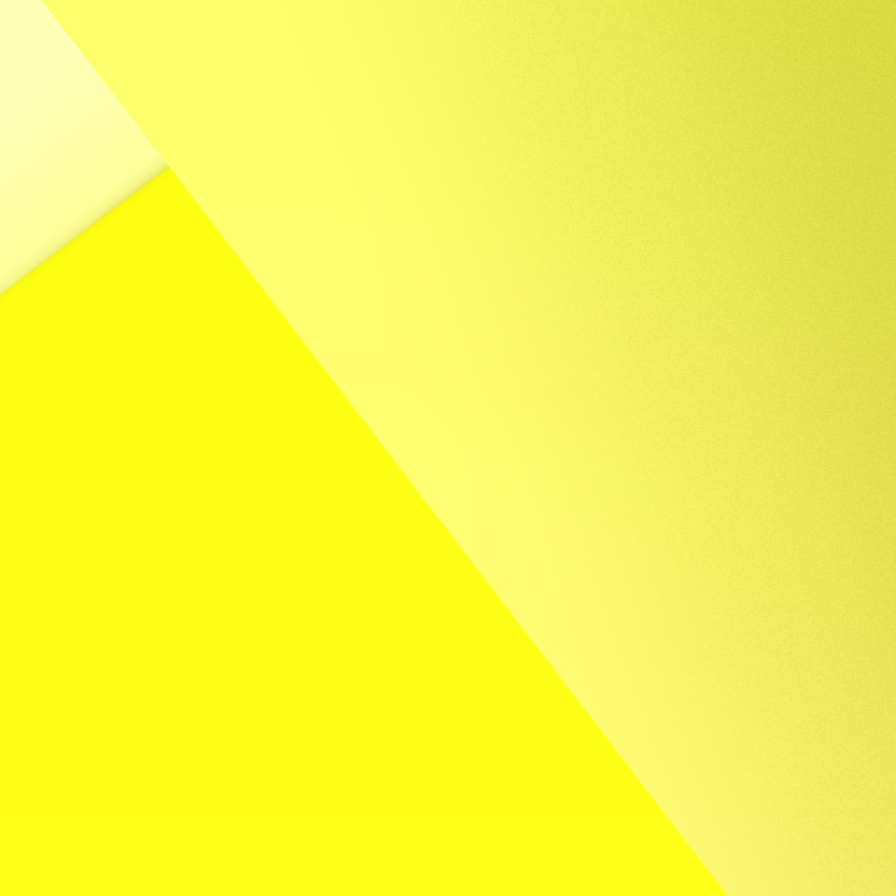
Give the GLSL for this background, as a Shadertoy shader.

```glsl
// Layered yellow paper sheets: a vivid lower sheet, a pale corner and a softly shaded grainy panel

float hash(vec2 p) {
    vec3 q = fract(vec3(p.xyx) * 0.1031);
    q += dot(q, q.yzx + 33.33);
    return fract((q.x + q.y) * q.z);
}

// Smooth coverage of the positive side of a signed distance
float cover(float d) {
    float pixel = 0.75 / min(iResolution.x, iResolution.y);
    return smoothstep(-pixel, pixel, d);
}

// Broad panel that falls from light yellow to olive on the right
vec3 shadedPanel(vec2 uv) {
    float slant = uv.x - 0.43 + 0.4 * (uv.y - 0.87);
    float shade = smoothstep(-0.12, 0.64, slant);
    vec3 light = mix(vec3(1.0, 0.985, 0.46), vec3(1.0, 1.0, 0.42), uv.y);
    vec3 dark = mix(vec3(0.855, 0.825, 0.29), vec3(0.85, 0.86, 0.27), uv.y);
    float grain = hash(floor(uv * 512.0)) - 0.5;
    return mix(light, dark, shade) + grain * 0.025 * smoothstep(0.0, 0.4, shade);
}

// Pale corner with a gentle fade and a fine contact shadow at its lower edge
vec3 paleCorner(vec2 uv, float edge) {
    vec3 color = mix(vec3(1.0, 1.0, 0.62), vec3(1.0, 1.0, 0.72), smoothstep(0.0, 0.18, edge));
    float rim = exp(-max(edge, 0.0) * 130.0);
    return color - vec3(0.10, 0.10, 0.24) * rim * mix(0.6, 1.0, uv.x / 0.19);
}

void mainImage(out vec4 fragColor, in vec2 fragCoord) {
    vec2 uv = fragCoord / iResolution.xy;

    // Signed distances to the long diagonal and the short corner edge
    float diagonal = dot(uv - vec2(0.1888, 0.8138), normalize(vec2(1.0, 0.766)));
    float corner = dot(uv - vec2(0.0, 0.6706), normalize(vec2(-0.7586, 1.0)));

    // Vivid base sheet, then the two sheets above it
    vec3 color = mix(vec3(1.0, 1.0, 0.09), vec3(1.0, 1.0, 0.07), uv.y);
    color -= vec3(0.04, 0.04, 0.0) * exp(-abs(corner) * 250.0);
    color = mix(color, paleCorner(uv, corner), cover(corner));
    color = mix(color, shadedPanel(uv), cover(diagonal));

    fragColor = vec4(clamp(color, 0.0, 1.0), 1.0);
}
```
